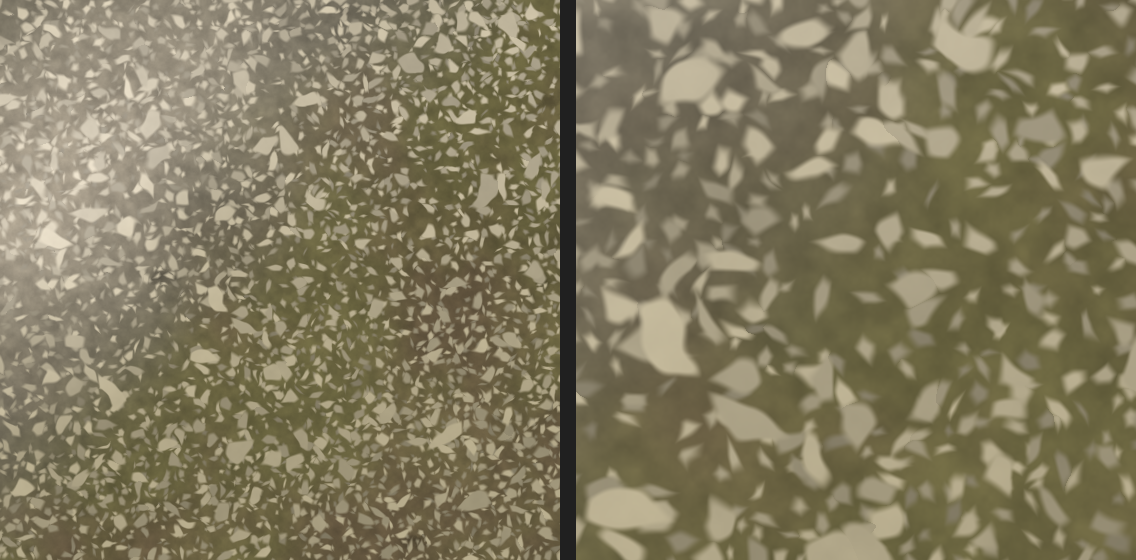
Left, the full canvas; right, a detail of the centre.
This texture is drawn by a WebGL 2 fragment shader. Its source:

```glsl
#version 300 es
precision highp float;
precision highp int;

uniform vec2 u_resolution;
out vec4 fragColor;

const float TAU = 6.28319;
const int SIDES = 5;

// Integer hash: three values in 0..1 for a cell and a seed
vec3 hash3(vec2 cell, float seed) {
    uvec3 v = uvec3(ivec3(vec3(cell, seed) + 100.0));
    v = v * 1664525u + 1013904223u;
    v.x += v.y * v.z; v.y += v.z * v.x; v.z += v.x * v.y;
    v ^= v >> 16u;
    v.x += v.y * v.z; v.y += v.z * v.x; v.z += v.x * v.y;
    return vec3(v >> 8u) * exp2(-24.0);
}

// Smooth value noise, three channels
vec3 noise3(vec2 p, float seed) {
    vec2 cell = floor(p), f = fract(p);
    f = f * f * (3.0 - 2.0 * f);
    vec3 low = mix(hash3(cell, seed), hash3(cell + vec2(1, 0), seed), f.x);
    vec3 high = mix(hash3(cell + vec2(0, 1), seed), hash3(cell + vec2(1, 1), seed), f.x);
    return mix(low, high, f.y);
}

vec3 fbm3(vec2 p, float seed) {
    vec3 sum = vec3(0.0);
    float weight = 0.5;
    for (int i = 0; i < 4; i++) {
        sum += weight * noise3(p, seed + float(i));
        p = p * 2.03 + 7.1;
        weight *= 0.5;
    }
    return sum / 0.9375;
}

mat2 rotation(float angle) {
    float c = cos(angle), s = sin(angle);
    return mat2(c, s, -s, c);
}

// Rounded irregular polygon, as a smooth maximum of its sides
float chipDistance(vec2 p, float radius, float stretch, vec2 cell, float seed) {
    const float sharpness = 8.0;
    p *= vec2(1.0 / stretch, stretch);
    float sum = 0.0;
    for (int k = 0; k < SIDES; k++) {
        vec3 rnd = hash3(cell, seed + 10.0 + float(k));
        float angle = (float(k) + 0.7 * rnd.x) * TAU / float(SIDES);
        float side = mix(0.68, 1.2, rnd.y);
        sum += exp(sharpness * (dot(p / radius, vec2(cos(angle), sin(angle))) - side));
    }
    return radius * log(sum) / sharpness;
}

// Scattered chips: x is coverage, y is the tone of the nearest chip
vec2 chipLayer(vec2 p, float cells, vec2 radii, float presence, float softness, float seed) {
    vec2 home = floor(p * cells);
    float nearest = 10.0, tone = 0.0;
    for (int j = -1; j <= 1; j++) {
        for (int i = -1; i <= 1; i++) {
            vec2 cell = home + vec2(i, j);
            vec3 place = hash3(cell, seed);
            vec3 form = hash3(cell, seed + 1.0);
            float crowding = mix(0.55, 1.4, noise3(cell / cells * 8.0, 3.0).x);
            if (place.z > presence * crowding) continue;
            vec2 center = cell + 0.5 + 0.9 * (place.xy - 0.5);
            vec2 local = rotation(form.x * TAU) * (p * cells - center);
            float radius = mix(radii.x, radii.y, form.y * form.y);
            float stretch = mix(1.0, 1.5, form.z);
            float d = chipDistance(local, radius, stretch, cell, seed);
            if (d < nearest) {
                nearest = d;
                tone = hash3(cell, seed + 2.0).x;
            }
        }
    }
    return vec2(1.0 - smoothstep(-softness, softness, nearest / cells), tone);
}

// Diagonal band of reflected light
float glareAmount(vec2 p, float wobble) {
    float across = (p.x - p.y) * 0.7071 + 0.41 + 0.16 * (wobble - 0.5);
    float along = (p.x + p.y) * 0.7071 - 0.55;
    return exp(-pow(across / 0.23, 2.0) - pow(along / 0.52, 2.0));
}

vec3 addChips(vec3 color, vec3 chipColor, vec2 chip, float dimmest) {
    return mix(color, chipColor * mix(dimmest, 1.06, chip.y), chip.x);
}

void main() {
    vec2 p = gl_FragCoord.xy / u_resolution;
    vec3 broad = fbm3(p * 5.0, 40.0);
    vec3 fine = fbm3(p * 60.0, 50.0);
    float glare = glareAmount(p, broad.x);
    float veil = smoothstep(0.1, -0.45, p.x - p.y + 0.3 * (broad.y - 0.5));

    // Binder: olive to brown, greyed under the reflection
    vec3 color = mix(vec3(0.40, 0.38, 0.24), vec3(0.40, 0.345, 0.255), smoothstep(0.3, 0.7, broad.z));
    color = mix(color, vec3(0.43, 0.41, 0.35), veil);
    color = mix(color, vec3(0.65, 0.61, 0.54), glare);
    color *= 1.0 + 0.28 * (fine.x - 0.5) + 0.2 * (broad.y - 0.5);

    // Dark pits
    vec2 pit = chipLayer(p + 0.02 * (fine.yz - 0.5), 9.0, vec2(0.08, 0.25), 0.12, 0.008, 60.0);
    color *= 1.0 - 0.25 * pit.x;

    // Stone chips, from small to large
    vec3 chipColor = mix(vec3(0.69, 0.65, 0.53), vec3(0.76, 0.72, 0.62), smoothstep(0.2, 0.9, p.y));
    chipColor = mix(chipColor, vec3(0.89, 0.85, 0.77), glare);
    float softness = 0.0026 + 0.0012 * glare;
    vec2 bent = p + 0.009 * (noise3(p * 48.0, 70.0).xy - 0.5);
    color = addChips(color, chipColor, chipLayer(bent, 62.0, vec2(0.17, 0.40), 0.75, softness, 100.0), 0.72);
    color = addChips(color, chipColor, chipLayer(bent, 35.0, vec2(0.19, 0.40), 0.72, softness, 130.0), 0.82);
    color = addChips(color, chipColor, chipLayer(bent, 16.0, vec2(0.15, 0.32), 0.30, softness, 160.0), 0.88);

    color *= 1.0 + 0.05 * (fine.z - 0.5);
    fragColor = vec4(color, 1.0);
}
```
